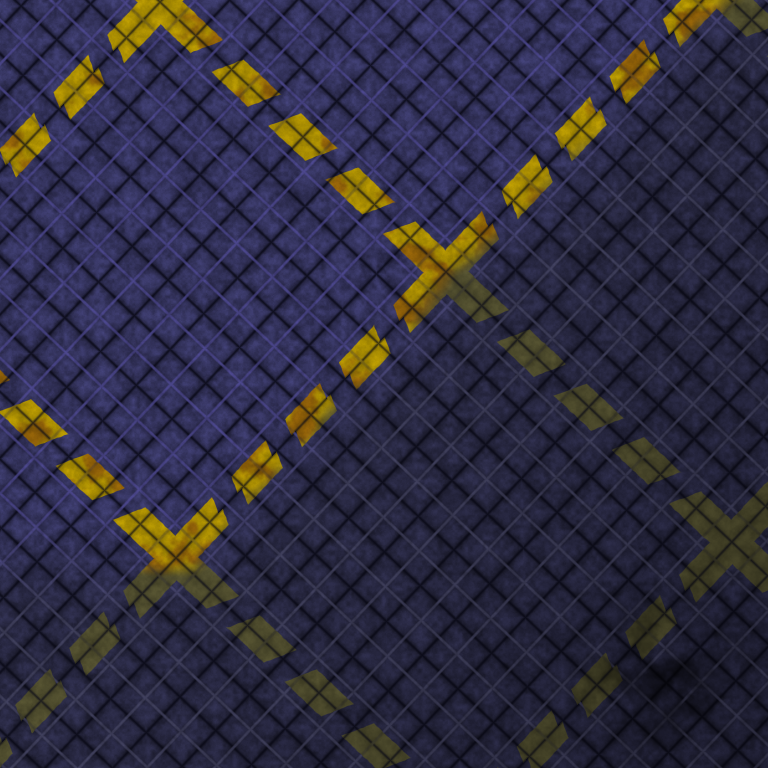
Reproduce this pattern procedurally as a Shadertoy shader.

```glsl
const float REPEAT = 0.512;              // spacing of the crosses
const float PERIOD = REPEAT / 5.0;       // spacing of the dashes
const float PAD = REPEAT / 16.0;         // side of one quilted pad
const vec2 CROSS = vec2(0.5807, 0.6458); // centre of one cross
const float TILT = 0.814;                // rotation of the weave
const float DASH_HALF_LENGTH = 0.033;
const float DASH_HALF_WIDTH = 0.0205;
const float DASH_SLANT = 0.48;
const float DASH_JOG = 0.004;
const float THREAD_HALF_WIDTH = 0.0017;
const float SEAM_HALF_WIDTH = 0.0013;
const vec3 CLOTH = vec3(0.225, 0.222, 0.405);
const vec3 CLOTH_WORN = vec3(0.172, 0.172, 0.285);
const vec3 THREAD = vec3(0.31, 0.29, 0.58);
const vec3 THREAD_WORN = vec3(0.27, 0.27, 0.39);
const vec3 SEAM = vec3(0.04, 0.04, 0.10);
const vec3 GOLD = vec3(0.72, 0.60, 0.01);
const vec3 RUST = vec3(0.57, 0.36, 0.04);
const vec3 GOLD_WORN = vec3(0.33, 0.32, 0.19);

float hash(vec2 p) {
    p = fract(p * vec2(0.1031, 0.1137));
    p += dot(p, p.yx + 33.33);
    return fract((p.x + p.y) * p.x * 17.0 + p.y * 31.0);
}

float noise(vec2 p) {
    vec2 i = floor(p), f = fract(p);
    f = f * f * (3.0 - 2.0 * f);
    return mix(mix(hash(i), hash(i + vec2(1, 0)), f.x),
               mix(hash(i + vec2(0, 1)), hash(i + vec2(1, 1)), f.x), f.y);
}

float fbm(vec2 p) {
    float sum = 0.0, gain = 0.5;
    for (int i = 0; i < 4; i++) {
        sum += gain * noise(p);
        p = p * 2.03 + 17.1;
        gain *= 0.5;
    }
    return sum / 0.9375;
}

// Signed offset from the nearest multiple of step
float nearest(float x, float step) {
    return x - step * round(x / step);
}

// Row of slanted dashes, joined up where rows cross
float dashRow(float along, float across, float jog) {
    float v = nearest(across, REPEAT);
    float u = along - DASH_SLANT * v + jog * sign(v);
    float dash = abs(nearest(u - 0.5 * PERIOD, PERIOD)) - DASH_HALF_LENGTH;
    float joint = abs(nearest(along, REPEAT)) - 0.5 * PERIOD;
    return max(min(dash, joint), abs(v) - DASH_HALF_WIDTH);
}

float cover(float d, float soft) {
    return 1.0 - smoothstep(-soft, soft, d);
}

void mainImage(out vec4 fragColor, in vec2 fragCoord) {
    vec2 p = fragCoord / iResolution.y;
    float soft = 0.8 / iResolution.y;
    float c = cos(TILT), s = sin(TILT);
    vec2 d = p - CROSS;
    vec2 q = vec2(c * d.x + s * d.y, c * d.y - s * d.x);

    // Worn region: below the main diagonal and along the lower left
    float drift = fbm(p * 11.0) - 0.5;
    float edge = min(q.y + 0.015, p.y - 0.272) + 0.045 * drift;
    float clothWear = 1.0 - smoothstep(-0.09, 0.08, edge);
    float dashWear = 1.0 - smoothstep(-0.018, 0.012, edge);

    // Distances to the raised threads and the sunken seams
    vec2 toSeam = abs(vec2(nearest(q.x, 2.0 * PAD), nearest(q.y, 2.0 * PAD)));
    vec2 toThread = PAD - toSeam;
    float seam = min(toSeam.x, toSeam.y);
    float thread = min(toThread.x, toThread.y);

    // Mottled cloth with padded shading
    float grain = fbm(p * 150.0);
    float patches = fbm(p * 24.0 + 9.0);
    float mottle = 0.60 + 0.60 * grain + 0.18 * patches;
    vec3 color = mix(CLOTH, CLOTH_WORN, clothWear) * mottle;

    // Dashes with rusty patches
    float row = min(dashRow(q.x, q.y, DASH_JOG), dashRow(-q.y, q.x, 0.0));
    float ragged = 0.0012 * (noise(p * 190.0) - 0.5);
    float dash = cover(row + ragged, soft);
    float rust = smoothstep(0.48, 0.68, fbm(p * 26.0 + 3.7));
    vec3 paint = mix(GOLD, RUST, rust * 0.85);
    paint = mix(paint, GOLD_WORN, dashWear);
    color = mix(color, paint * (0.82 + 0.30 * grain), dash);

    // Hollows beside the stitching
    float hollow = 0.52 * exp(-seam / 0.0042) + 0.30 * exp(-thread / 0.0040);
    color *= 1.0 - hollow * mix(1.0, 0.5, dash);

    // Seams, then threads over them
    float seamCover = cover(seam - SEAM_HALF_WIDTH, soft + 0.0007);
    color = mix(color, SEAM, seamCover * mix(0.75, 0.62, dash));
    float threadCover = cover(thread - THREAD_HALF_WIDTH, soft + 0.0003);
    vec3 threadColor = mix(THREAD, THREAD_WORN, clothWear);
    threadColor = mix(threadColor, paint * 0.78, dash * 0.85);
    color = mix(color, threadColor * (0.75 + 0.35 * grain), threadCover * 0.85);

    // Dimming towards the lower right and one sooty smudge
    color *= 1.0 - 0.24 * smoothstep(0.0, 0.75, -q.y);
    float smudge = exp(-dot(p - vec2(0.87, 0.12), p - vec2(0.87, 0.12)) / 0.008);
    color *= 1.0 - 0.55 * smudge * smoothstep(0.35, 0.7, patches);
    fragColor = vec4(color, 1.0);
}
```
